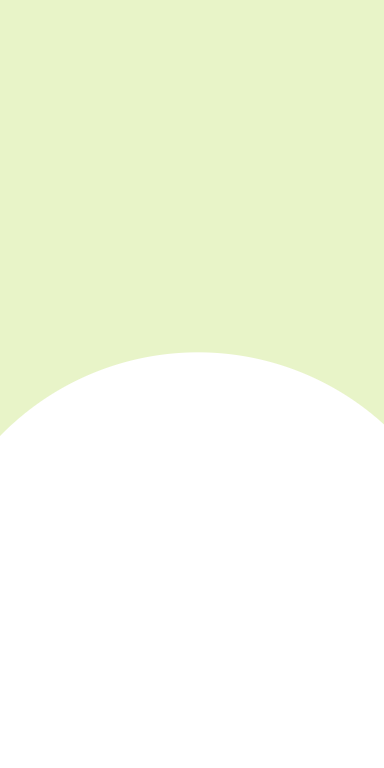
A Shadertoy shader for this background:

```glsl
// A flat pale green field above a large white dome rising from the bottom.
// The dome is a circle distance function, in units of the canvas width,
// with its edge smoothed over about one pixel.

const vec3 PALE_GREEN = vec3(0.910, 0.955, 0.784);
const vec3 WHITE = vec3(1.0);

const vec2 DOME_CENTER = vec2(0.5156, 0.364);
const float DOME_RADIUS = 0.7185;

// Signed distance to a circle, negative inside
float circleDistance(vec2 point, vec2 center, float radius) {
    return length(point - center) - radius;
}

// Coverage of a shape: 1 inside, 0 outside, soft across one pixel
float coverage(float signedDistance, float pixelSize) {
    return clamp(0.5 - signedDistance / pixelSize, 0.0, 1.0);
}

void mainImage(out vec4 fragColor, in vec2 fragCoord) {
    float pixelSize = 1.0 / iResolution.x;
    vec2 point = fragCoord * pixelSize;

    // Dome, filled down to the bottom edge below its center
    vec2 domePoint = vec2(point.x, max(point.y, DOME_CENTER.y));
    float dome = circleDistance(domePoint, DOME_CENTER, DOME_RADIUS);

    vec3 color = mix(PALE_GREEN, WHITE, coverage(dome, pixelSize));
    fragColor = vec4(color, 1.0);
}
```
